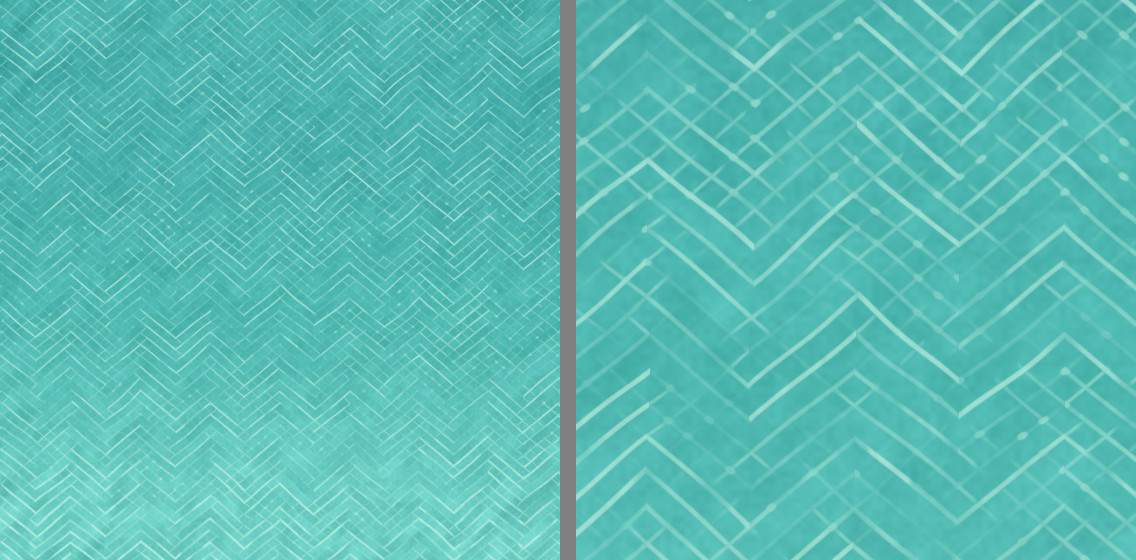
Left: the whole. Right: its middle third, enlarged.
Give the GLSL for this pattern, as a WebGL 1 fragment shader.

```glsl
precision highp float;
// Teal herringbone of pale, worn zigzag threads over a soft vertical gradient.
uniform vec2 u_resolution;

float hash(vec2 p) {
    vec3 q = fract(vec3(p.xyx) * 0.1031);
    q += dot(q, q.yzx + 33.33);
    return fract((q.x + q.y) * q.z);
}

float noise(vec2 p) {
    vec2 i = floor(p), f = fract(p);
    f = f * f * (3.0 - 2.0 * f);
    return mix(mix(hash(i), hash(i + vec2(1.0, 0.0)), f.x),
               mix(hash(i + vec2(0.0, 1.0)), hash(i + 1.0), f.x), f.y);
}

// Coverage of a stroke, with distance and half width in canvas units
float stroke(float distance, float halfWidth) {
    float blur = max(0.0008, 0.7 / u_resolution.y);
    return 1.0 - smoothstep(max(halfWidth - blur, 0.0), halfWidth + blur, distance);
}

vec3 background(vec2 uv) {
    vec3 color = mix(vec3(0.30, 0.72, 0.69), vec3(0.28, 0.69, 0.675), smoothstep(0.45, 0.75, uv.y));
    color = mix(color, vec3(0.30, 0.71, 0.69), smoothstep(0.85, 1.0, uv.y));
    color = mix(vec3(0.42, 0.81, 0.77), color, smoothstep(0.06, 0.48, uv.y));

    // Diagonal smudges, stronger toward the corners
    vec2 diagonal = vec2(uv.x + uv.y, uv.y - uv.x);
    float smudge = noise(diagonal * vec2(9.0, 34.0) + 40.0) - 0.5;
    float corner = smoothstep(0.4, 0.7, length(uv - 0.5));
    return color + smudge * mix(0.035, 0.11, corner) - 0.015 * corner;
}

void main() {
    vec2 uv = gl_FragCoord.xy / u_resolution;
    vec2 p = uv + 0.005 * (vec2(noise(uv * 18.0), noise(uv * 18.0 + 57.0)) - 0.5);
    vec3 color = background(uv);
    float lowerEdge = 1.0 - smoothstep(0.05, 0.35, uv.y);

    // Eight zigzags across, forty-eight threads down; each arm rises 2.5 rows
    float column = (p.x - 0.065) * 8.05;
    float arm = floor(column * 2.0);
    float climb = 5.0 * (0.5 - abs(fract(column) - 0.5));
    float mainRow = p.y * 48.0 - climb;
    float crossRow = p.y * 48.0 + climb;
    float mainId = floor(mainRow + 0.5);
    float crossId = floor(crossRow + 0.5);
    float mainDistance = abs(mainRow - mainId) * 0.016;
    float crossDistance = abs(crossRow - crossId) * 0.016;

    // Main threads vary by arm, but both arms of a valley tend to agree
    float valley = floor(column + 0.5);
    float vary = mix(hash(vec2(arm + 20.0, mainId + 80.0)),
                     hash(vec2(valley + 45.0, mainId + 12.0)), 0.5);
    float wear = noise(vec2(column * 6.0, mainId * 7.3 + 11.0));
    float mainStrength = mix(0.18, 0.95, smoothstep(0.2, 0.72, vary))
                       * mix(0.45, 1.0, smoothstep(0.2, 0.5, wear));
    float mainWidth = mix(0.0010, 0.0017, vary) + 0.0005 * lowerEdge;
    float mainThread = stroke(mainDistance, mainWidth) * mainStrength;

    // Cross threads show in patches and where arms overrun their corners
    float crossVary = hash(vec2(arm + 61.0, crossId + 143.0));
    float patches = smoothstep(0.3, 0.7, noise(uv * vec2(11.0, 14.0) + 90.0));
    float overrun = (1.0 - smoothstep(0.2, 0.7, min(climb, 2.5 - climb))) * step(0.6, crossVary);
    float broken = smoothstep(0.35, 0.6, noise(vec2(column * 9.0, crossId * 5.7)));
    float crossStrength = max(overrun * 0.55,
                              mix(0.25, 1.0, patches) * broken * mix(0.2, 0.65, crossVary));
    float crossThread = stroke(crossDistance, 0.0011) * crossStrength;

    // Small worn slubs lie along some threads near their crossings
    float slubChance = hash(vec2(mainId + 31.0, crossId + 17.0) + arm * 3.1);
    float slub = stroke(length(vec2(mainDistance, crossDistance * 0.6)), 0.0021)
               * step(0.7, slubChance) * mix(0.3, 0.75, patches);

    // Uneven shade in the tiles between threads
    float shade = noise(vec2(column * 5.0, floor(mainRow) * 3.7 + 33.0)) - 0.5;
    color += shade * mix(0.045, 0.085, lowerEdge);

    vec3 threadColor = mix(vec3(0.64, 0.88, 0.83), vec3(0.69, 0.92, 0.86), lowerEdge);
    float thread = max(mainThread, max(crossThread, slub));
    color = mix(color, threadColor, thread * 0.95);

    // Cloth grain at two scales
    color += 0.035 * (noise(uv * 260.0) - 0.5) + 0.025 * (noise(uv * 110.0 + 19.0) - 0.5);
    gl_FragColor = vec4(clamp(color, 0.0, 1.0), 1.0);
}
```
